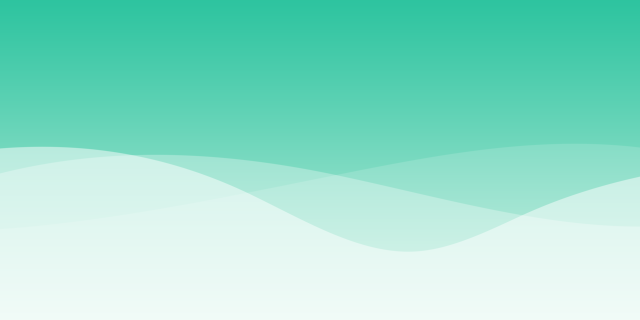
Give the GLSL for this background, as a WebGL 1 fragment shader.

```glsl
precision highp float;

uniform vec2 u_resolution;

// Sky gradient
const vec3 SKY_TOP = vec3(0.178, 0.768, 0.625);
const vec3 SKY_BOTTOM = vec3(0.81, 0.945, 0.895);
const float SKY_CURVE = 1.1;

// Translucent waves
const vec3 WAVE_COLOR = vec3(1.0);
const float BACK_ALPHA = 0.15;
const float MIDDLE_ALPHA = 0.30;
const float FRONT_ALPHA = 0.50;

// Wave knots: position, height, slope
const vec3 BACK_LEFT = vec3(0.0, 0.284, 0.14);
const vec3 BACK_RISE = vec3(0.525, 0.453, 0.40);
const vec3 BACK_RIGHT = vec3(1.0, 0.539, -0.24);

const vec3 MIDDLE_LEFT = vec3(0.0, 0.458, 0.50);
const vec3 MIDDLE_FALL = vec3(0.525, 0.453, -0.42);
const vec3 MIDDLE_RIGHT = vec3(1.0, 0.292, 0.0);

const vec3 FRONT_LEFT = vec3(0.0, 0.536, 0.16);
const vec3 FRONT_FALL = vec3(0.391, 0.393, -0.96);
const vec3 FRONT_TROUGH = vec3(0.638, 0.2135, 0.0);
const vec3 FRONT_RISE = vec3(0.814, 0.3255, 0.92);
const vec3 FRONT_RIGHT = vec3(1.0, 0.448, 0.44);

// Cubic Hermite height between two knots
float hermite(float x, vec3 a, vec3 b) {
  float span = b.x - a.x;
  float t = (x - a.x) / span;
  float s = 1.0 - t;
  return mix(a.y, b.y, t * t * (3.0 - 2.0 * t))
       + span * t * s * (a.z * s - b.z * t);
}

float backWave(float x) {
  return x < BACK_RISE.x ? hermite(x, BACK_LEFT, BACK_RISE)
                         : hermite(x, BACK_RISE, BACK_RIGHT);
}

float middleWave(float x) {
  return x < MIDDLE_FALL.x ? hermite(x, MIDDLE_LEFT, MIDDLE_FALL)
                           : hermite(x, MIDDLE_FALL, MIDDLE_RIGHT);
}

float frontWave(float x) {
  if (x < FRONT_FALL.x) return hermite(x, FRONT_LEFT, FRONT_FALL);
  if (x < FRONT_TROUGH.x) return hermite(x, FRONT_FALL, FRONT_TROUGH);
  if (x < FRONT_RISE.x) return hermite(x, FRONT_TROUGH, FRONT_RISE);
  return hermite(x, FRONT_RISE, FRONT_RIGHT);
}

// Blends a wave over everything below its crest line
vec3 addWave(vec3 color, float y, float crest, float alpha) {
  float softness = 0.75 / u_resolution.y;
  float cover = smoothstep(-softness, softness, crest - y);
  return mix(color, WAVE_COLOR, alpha * cover);
}

void main() {
  vec2 uv = gl_FragCoord.xy / u_resolution;

  vec3 color = mix(SKY_TOP, SKY_BOTTOM, pow(1.0 - uv.y, SKY_CURVE));
  color = addWave(color, uv.y, backWave(uv.x), BACK_ALPHA);
  color = addWave(color, uv.y, middleWave(uv.x), MIDDLE_ALPHA);
  color = addWave(color, uv.y, frontWave(uv.x), FRONT_ALPHA);

  gl_FragColor = vec4(color, 1.0);
}
```
